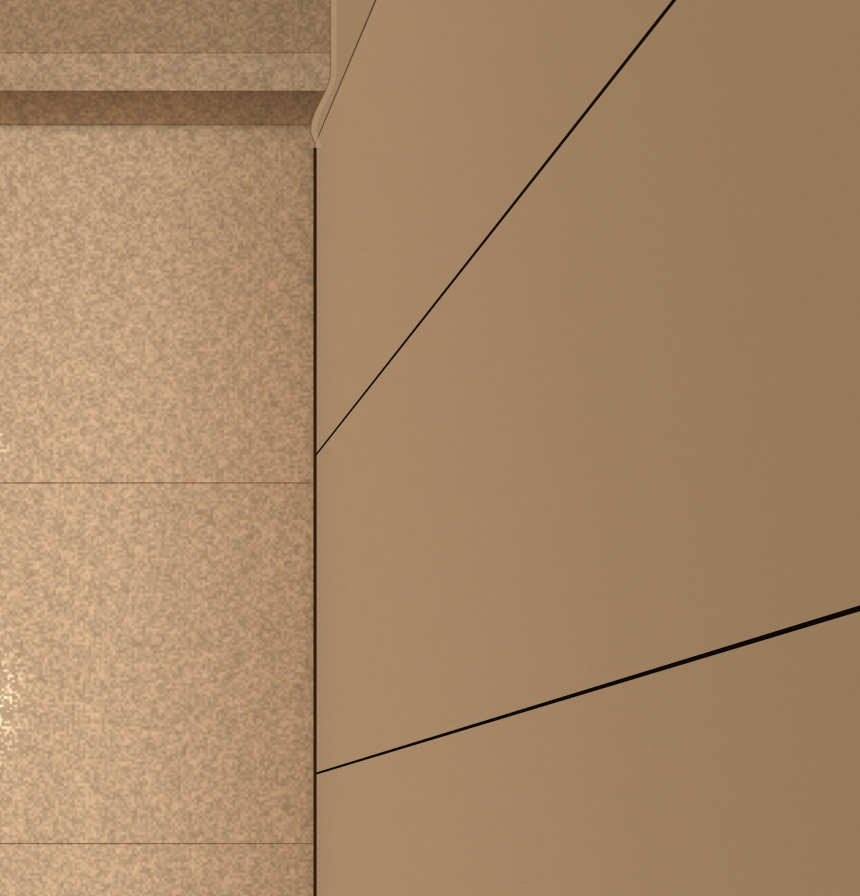
Give the GLSL for this texture, as a WebGL 1 fragment shader.

```glsl
precision highp float;
// Interior corner: a grainy plaster wall with a ledge and seams on the left,
// and a smooth panelled wall with receding dark joints on the right.
// Built from half-planes, tapered line distances and hashed value noise.

uniform vec2 u_resolution;

#define CORNER_X 0.3516
#define CORNER_TOP 0.835
#define LEDGE_TOP 0.898
#define LEDGE_BOTTOM 0.861
#define GRAIN_SCALE 330.0
#define GRAIN_AMOUNT 0.17
#define JOINT_COLOR vec3(0.09, 0.05, 0.03)
#define SEAM_COLOR vec3(0.47, 0.33, 0.22)
#define PANEL_LIGHT vec3(0.665, 0.545, 0.415)
#define PANEL_DARK vec3(0.595, 0.480, 0.360)
#define PLASTER_LIGHT vec3(0.785, 0.655, 0.515)
#define PLASTER_DARK vec3(0.665, 0.530, 0.400)

float hash(vec2 p) {
  return fract(sin(dot(p, vec2(12.9898, 78.233))) * 43758.5453);
}

float valueNoise(vec2 p) {
  vec2 i = floor(p);
  vec2 f = fract(p);
  f = f * f * (3.0 - 2.0 * f);
  float low = mix(hash(i), hash(i + vec2(1.0, 0.0)), f.x);
  float high = mix(hash(i + vec2(0.0, 1.0)), hash(i + vec2(1.0, 1.0)), f.x);
  return mix(low, high, f.y);
}

// Antialiased coverage of the region where d is positive.
float inside(float d) {
  float pixel = 0.7 / u_resolution.y;
  return smoothstep(-pixel, pixel, d);
}

float band(float d, float halfWidth) {
  return inside(halfWidth - abs(d));
}

// Segment from a to b whose half width runs from wa to wb.
float taperedLine(vec2 p, vec2 a, vec2 b, float wa, float wb) {
  vec2 ab = b - a;
  float t = clamp(dot(p - a, ab) / dot(ab, ab), 0.0, 1.0);
  return inside(mix(wa, wb, t) - length(p - a - ab * t));
}

vec3 plasterWall(vec2 p) {
  float grain = 0.65 * valueNoise(p * GRAIN_SCALE)
              + 0.35 * valueNoise(p * GRAIN_SCALE * 0.53 + 17.0) - 0.5;
  float fromCorner = CORNER_X - p.x;

  // Main face, darkening towards the corner and below the ledge
  vec3 color = mix(PLASTER_DARK, PLASTER_LIGHT, smoothstep(-0.03, 0.27, fromCorner));
  color *= 1.0 - 0.10 * exp(-max(fromCorner, 0.0) / 0.012);
  color *= 1.0 - 0.06 * smoothstep(0.50, 0.86, p.y);
  color *= 1.0 - 0.22 * exp(-max(LEDGE_BOTTOM - p.y, 0.0) / 0.006);
  color = mix(color, SEAM_COLOR, 0.75 * band(p.y - 0.461, 0.0007));
  color = mix(color, SEAM_COLOR, 0.75 * band(p.y - 0.0585, 0.0007));

  // Ledge underside and upper face
  float depth = (p.y - LEDGE_BOTTOM) / (LEDGE_TOP - LEDGE_BOTTOM);
  vec3 underside = mix(vec3(0.55, 0.42, 0.30), vec3(0.47, 0.35, 0.25), depth);
  underside *= 1.0 - 0.12 * smoothstep(0.15, 0.36, p.x);
  color = mix(color, underside, inside(p.y - LEDGE_BOTTOM));
  vec3 upper = mix(vec3(0.67, 0.55, 0.43), vec3(0.61, 0.49, 0.37),
                   inside(p.y - 0.941));
  upper *= 1.0 - 0.08 * smoothstep(0.12, 0.36, p.x);
  color = mix(color, upper, inside(p.y - LEDGE_TOP));
  color = mix(color, vec3(0.39, 0.27, 0.18), 0.7 * band(p.y - LEDGE_TOP, 0.0009));
  color = mix(color, vec3(0.41, 0.29, 0.19), 0.6 * band(p.y - LEDGE_BOTTOM, 0.0010));
  float dash = 0.35 + 0.4 * step(0.35, fract(p.x * 75.0));
  color = mix(color, SEAM_COLOR, dash * band(p.y - 0.941, 0.0007));

  color *= 1.0 + grain * GRAIN_AMOUNT * 1.8;

  // Glints at the left border
  vec2 lowGlint = (p - vec2(0.0, 0.215)) / vec2(0.022, 0.055);
  vec2 highGlint = (p - vec2(0.0, 0.507)) / vec2(0.010, 0.018);
  float glow = exp(-dot(lowGlint, lowGlint)) + 0.6 * exp(-dot(highGlint, highGlint));
  float sparkle = smoothstep(0.0, 0.25, grain);
  return color + glow * (0.03 + 0.24 * sparkle) * vec3(0.85, 1.0, 0.95);
}

vec3 panelWall(vec2 p) {
  float across = p.x - CORNER_X;
  float shade = smoothstep(-0.08, 0.60, across + 0.12 * (p.y - 0.5));
  vec3 color = mix(PANEL_LIGHT, PANEL_DARK, shade);
  color *= 1.0 - 0.05 * exp(-max(across, 0.0) / 0.012);
  color *= 1.0 + 0.012 * (valueNoise(p * 190.0) - 0.5);

  // Narrow return beside the upper edge
  vec2 foot = vec2(0.3520, 0.840);
  vec2 head = vec2(0.4193, 1.0);
  float side = (p.y - foot.y) * (head.x - foot.x) / (head.y - foot.y) - (p.x - foot.x);
  color = mix(color, vec3(0.62, 0.51, 0.385), inside(side));
  color = mix(color, vec3(0.30, 0.21, 0.14),
              0.8 * taperedLine(p, foot, head, 0.0005, 0.0009));

  // Joints widening towards the viewer
  color = mix(color, JOINT_COLOR, taperedLine(p, vec2(CORNER_X, 0.491),
              vec2(0.7526, 1.0), 0.0008, 0.0018));
  float lower = taperedLine(p, vec2(CORNER_X, 0.1363), vec2(0.9620, 0.3218), 0.0011, 0.0031);
  return mix(color, JOINT_COLOR * 0.6, lower);
}

void main() {
  vec2 p = gl_FragCoord.xy / u_resolution.y;

  // The wall boundary leans outward around the ledge end
  float edge = CORNER_X - 0.005 * smoothstep(CORNER_TOP, 0.855, p.y)
             + 0.022 * smoothstep(0.855, 0.920, p.y);
  vec3 color = mix(plasterWall(p), panelWall(p), inside(p.x - edge));

  // Bright bevel above, dark gap below
  float above = inside(p.y - CORNER_TOP);
  color = mix(color, vec3(0.70, 0.58, 0.45), 0.65 * above * band(p.x - edge - 0.004, 0.0030));
  color = mix(color, vec3(0.43, 0.32, 0.23), 0.6 * above * band(p.x - edge, 0.0007));
  color = mix(color, vec3(0.18, 0.11, 0.06), (1.0 - above) * band(p.x - CORNER_X, 0.0017));
  gl_FragColor = vec4(color, 1.0);
}
```
